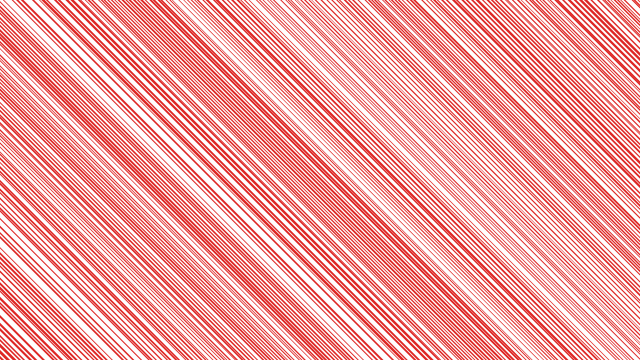
Give the GLSL for this pattern, as a WebGL 1 fragment shader.

```glsl
precision highp float;
// Irregular red pinstripes on white, falling at 45 degrees to the right.
// The diagonal axis is cut into bands of differing pitch; each cell of a band
// holds one stripe of random width and place, box-filtered over the pixel.

uniform vec2 u_resolution;

const vec3 PAPER = vec3(1.0, 0.995, 0.995);
const vec3 RED = vec3(0.87, 0.15, 0.14);
const float BANDS = 9.0;         // bands per canvas height
const float MIN_LINES = 7.0;     // fewest stripes in a band
const float LINE_SPREAD = 6.0;   // range of extra stripes in a band
const float MIN_WIDTH = 0.27;    // stripe width as a share of its cell
const float MAX_WIDTH = 0.63;
const float BAND_BIAS = 0.16;    // change of stripe width between bands
const float GAP_CHANCE = 0.035;  // share of cells left empty
const float SEED = 17.0;
const int TAPS = 16;

float hash(float n, float salt) {
  return fract(sin(n * 12.9898 + salt * 78.233 + SEED) * 43758.5453);
}

// 1 inside a stripe, 0 on bare paper.
float stripeInk(float axis) {
  float along = axis * BANDS;
  float band = floor(along);
  float lines = MIN_LINES + floor(LINE_SPREAD * hash(band, 1.0));
  float bias = BAND_BIAS * (hash(band, 2.0) - 0.5);

  float position = fract(along) * lines;
  float id = band * 37.0 + floor(position);
  float width = mix(MIN_WIDTH, MAX_WIDTH, hash(id, 3.0)) + bias;
  float start = (1.0 - width) * hash(id, 4.0);
  float local = fract(position) - start;
  float present = step(GAP_CHANCE, hash(id, 5.0));
  return present * step(0.0, local) * step(local, width);
}

void main() {
  float pixel = 1.0 / u_resolution.y;
  float axis = (gl_FragCoord.x + gl_FragCoord.y) * pixel;

  // A square pixel seen along its diagonal has a triangular footprint.
  float ink = 0.0;
  float total = 0.0;
  for (int i = 0; i < TAPS; i++) {
    float offset = (float(i) + 0.5) / float(TAPS) * 2.0 - 1.0;
    float weight = 1.0 - abs(offset);
    ink += weight * stripeInk(axis + offset * pixel);
    total += weight;
  }
  gl_FragColor = vec4(mix(PAPER, RED, ink / total), 1.0);
}
```
